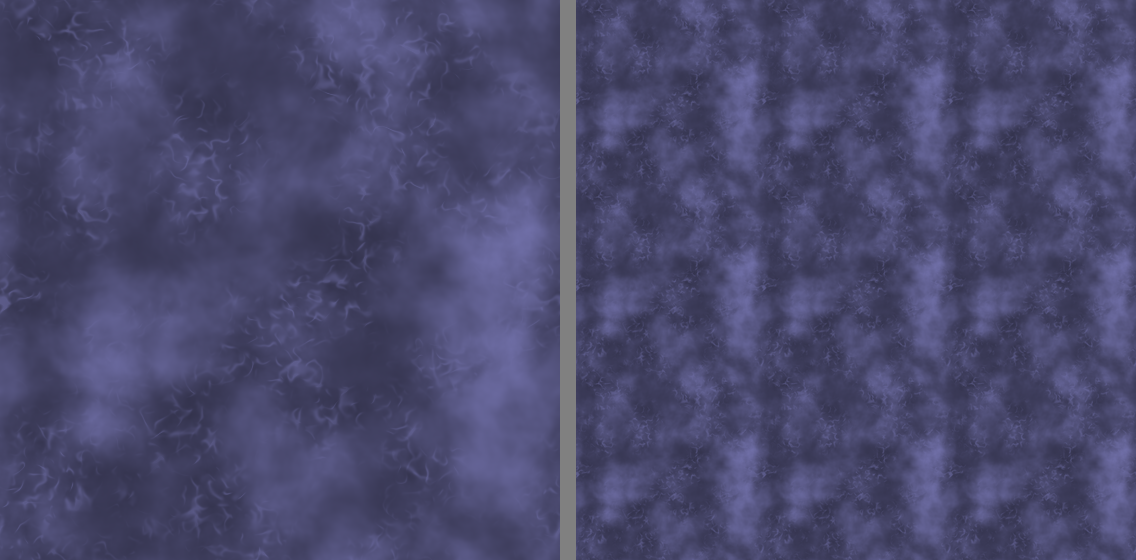
Left, the tile; right, the same tile 3 across and 3 down.
Give the GLSL for this texture, as a three.js fragment shader.

```glsl
// Seamless violet mist: soft billowing clouds with patches of thin, crinkled wisps.
// Clouds are wrapped gradient-noise fbm; wisps are the zero contours of warped
// noise, broken into short strokes and gathered into patches.

varying vec2 vUv;

const vec3 TINT = vec3(0.667, 0.662, 1.0);  // hue, scaled by brightness
const float DARK = 0.325;                   // brightness of the gaps
const float BRIGHT = 0.655;                 // brightness of the cloud cores
const float CLOUD_PERIOD = 4.0;             // cloud cells across the tile
const float CLOUD_LOW = -0.66;              // noise level of the gaps
const float CLOUD_HIGH = 0.84;              // noise level of the cores
const float CLOUD_CURVE = 1.5;
const float PATCH_PERIOD = 5.0;             // groups of wisps across the tile
const float WISP_PERIOD = 18.0;             // wisp cells across the tile
const float WISP_STEP = 8.0;                // extra cells per wisp layer
const float WISP_WIDTH = 0.085;
const float WISP_BRIGHT = 0.64;
const float WISP_OPACITY = 0.5;
const float WARP = 0.016;                   // curl of the wisps
const float CRINKLE = 0.011;                // small kinks along the wisps
const float MOTTLE = 0.055;                 // fine smoky variation
const float TAU = 6.2831853;

float hash(vec2 cell, float seed) {
  vec3 q = fract(vec3(cell.xyx + seed * 7.31) * vec3(0.1031, 0.1030, 0.0973));
  q += dot(q, q.yzx + 33.33);
  return fract((q.x + q.y) * q.z);
}

float corner(vec2 cell, vec2 offset, float period, float seed) {
  float angle = TAU * hash(mod(cell, period), seed);
  return dot(vec2(cos(angle), sin(angle)), offset);
}

// Gradient noise on the unit tile, wrapping after a whole number of cells.
float noise(vec2 uv, float period, float seed) {
  vec2 p = uv * period;
  vec2 cell = floor(p);
  vec2 f = p - cell;
  vec2 fade = f * f * f * (f * (f * 6.0 - 15.0) + 10.0);
  vec2 e = vec2(1.0, 0.0);
  float low = mix(corner(cell, f, period, seed),
                  corner(cell + e.xy, f - e.xy, period, seed), fade.x);
  float high = mix(corner(cell + e.yx, f - e.yx, period, seed),
                   corner(cell + e.xx, f - e.xx, period, seed), fade.x);
  return mix(low, high, fade.y);
}

float fbm(vec2 uv, float period, float seed) {
  float sum = 0.0;
  float amplitude = 1.0;
  for (int i = 0; i < 5; i++) {
    sum += amplitude * noise(uv, period, seed + float(i));
    period *= 2.0;
    amplitude *= 0.48;
  }
  return sum;
}

vec2 warp(vec2 uv, float period, float seed) {
  return vec2(noise(uv, period, seed), noise(uv, period, seed + 1.0));
}

// Short crinkled strokes, layered at three sizes.
float wisps(vec2 uv) {
  float sum = 0.0;
  for (int i = 0; i < 3; i++) {
    float layer = float(i);
    float seed = 40.0 + 10.0 * layer;
    float period = WISP_PERIOD + WISP_STEP * layer;
    vec2 p = uv + WARP * warp(uv, 17.0, seed) + CRINKLE * warp(uv, 41.0, seed + 2.0);
    float contour = noise(p, period, seed + 4.0) / WISP_WIDTH;
    float stroke = exp(-contour * contour);
    float breaks = smoothstep(-0.06, 0.42, noise(p, period + 7.0, seed + 5.0));
    sum += stroke * breaks;
  }
  return min(sum, 1.2);
}

void main() {
  // Clouds
  vec2 drift = vUv + 0.03 * warp(vUv, 6.0, 20.0);
  float density = smoothstep(CLOUD_LOW, CLOUD_HIGH, fbm(drift, CLOUD_PERIOD, 3.0));
  float brightness = mix(DARK, BRIGHT, pow(density, CLOUD_CURVE));

  // Patches that hold the fine detail
  float group = smoothstep(-0.28, 0.38, fbm(vUv, PATCH_PERIOD, 71.0));

  // Smoky mottling
  float smoke = fbm(vUv + WARP * warp(vUv, 12.0, 30.0), 22.0, 33.0);
  brightness += MOTTLE * smoke * mix(0.25, 1.0, group);

  // Wisps
  brightness = mix(brightness, WISP_BRIGHT, WISP_OPACITY * group * wisps(vUv));

  gl_FragColor = vec4(TINT * brightness, 1.0);
}
```
